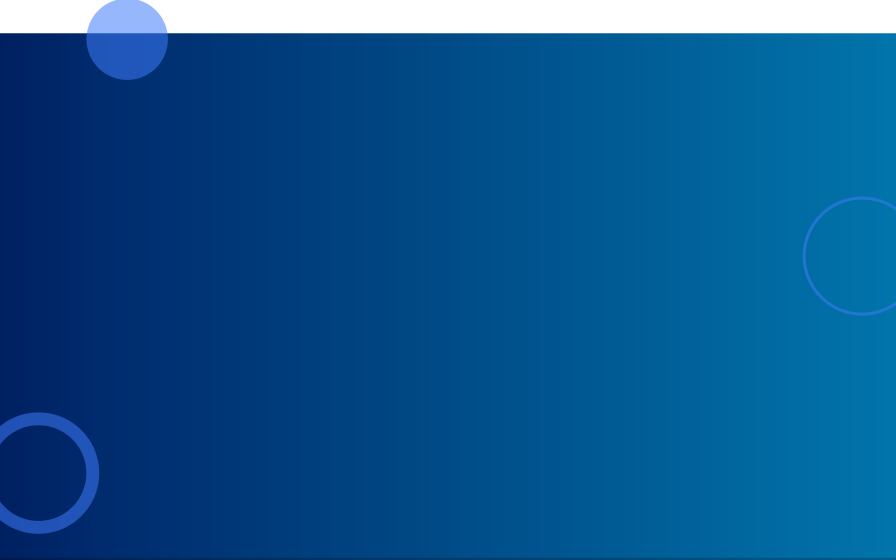
A Shadertoy shader for this background:

```glsl
// Deep blue horizontal gradient under a white top band, with a translucent disc and two rings.

const vec3 WHITE  = vec3(1.0);
const vec3 NAVY   = vec3(0.0, 0.125, 0.38);
const vec3 INDIGO = vec3(0.0, 0.165, 0.425);
const vec3 OCEAN  = vec3(0.0, 0.295, 0.53);
const vec3 TEAL   = vec3(0.005, 0.457, 0.67);
const vec3 ACCENT = vec3(0.24, 0.478, 0.98);
const float ACCENT_ALPHA = 0.54;
const float BAND_EDGE = 0.9406;
const float BASE_LINE = 0.004;

// Signed distances, in units of the canvas height
float discDistance(vec2 p, vec2 center, float radius) {
    return length(p - center) - radius;
}

float ringDistance(vec2 p, vec2 center, float radius, float halfWidth) {
    return abs(discDistance(p, center, radius)) - halfWidth;
}

// Antialiased coverage of the inside of a shape
float coverage(float dist, float pixel) {
    return clamp(0.5 - dist / pixel, 0.0, 1.0);
}

// Four-stop gradient across the width
vec3 blueGradient(float x) {
    vec3 color = mix(NAVY, INDIGO, clamp(x / 0.1, 0.0, 1.0));
    color = mix(color, OCEAN, clamp((x - 0.1) / 0.4, 0.0, 1.0));
    return mix(color, TEAL, clamp((x - 0.5) / 0.5, 0.0, 1.0));
}

vec3 tint(vec3 base, float dist, float pixel) {
    return mix(base, ACCENT, ACCENT_ALPHA * coverage(dist, pixel));
}

void mainImage(out vec4 fragColor, in vec2 fragCoord) {
    float pixel = 1.0 / iResolution.y;
    vec2 p = fragCoord * pixel;

    // Gradient, dim bottom line and white band
    vec3 color = blueGradient(fragCoord.x / iResolution.x);
    color *= 1.0 - 0.2 * coverage(p.y - BASE_LINE, pixel);
    color = mix(color, WHITE, coverage(BAND_EDGE - p.y, pixel));

    // Disc across the band edge, thick ring at left, thin ring at right
    color = tint(color, discDistance(p, vec2(0.2271, 0.930), 0.0727), pixel);
    color = tint(color, ringDistance(p, vec2(0.0688, 0.1552), 0.0969, 0.0115), pixel);
    color = tint(color, ringDistance(p, vec2(1.5396, 0.5427), 0.1036, 0.0027), pixel);

    fragColor = vec4(color, 1.0);
}
```
